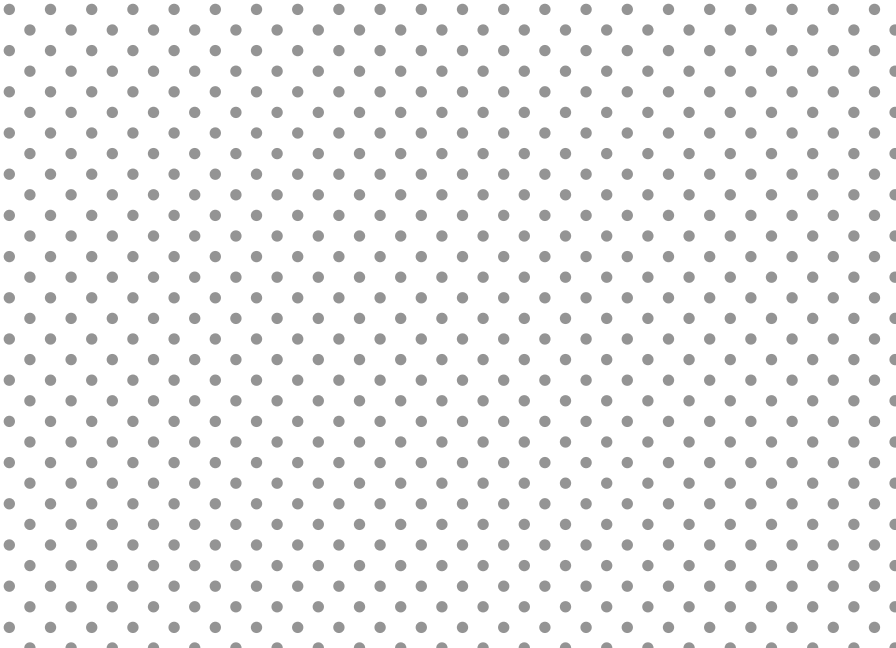
Give the GLSL for this pattern, as a WebGL 1 fragment shader.

```glsl
precision highp float;
// Staggered grey polka dots on a white ground.

uniform vec2 u_resolution;

// Lengths are fractions of the canvas width.
const float PITCH = 0.04598;                // spacing of dots within a row
const float DOT_RADIUS = 0.0063;
const vec2 FIRST_DOT = vec2(0.0104, 0.0105); // centre, from the top left
const vec3 GROUND_COLOR = vec3(1.0);
const vec3 DOT_COLOR = vec3(0.58);

// Distance to the nearest point of a unit square lattice.
float latticeDistance(vec2 p) {
    return length(fract(p + 0.5) - 0.5);
}

// Signed distance to the dots: two lattices, half a cell apart.
float dotsDistance(vec2 p) {
    vec2 cell = (p - FIRST_DOT) / PITCH;
    float nearest = min(latticeDistance(cell), latticeDistance(cell + 0.5));
    return nearest * PITCH - DOT_RADIUS;
}

void main() {
    // Canvas-width units, measured down from the top left corner
    vec2 p = vec2(gl_FragCoord.x, u_resolution.y - gl_FragCoord.y) / u_resolution.x;

    // Edge coverage over one pixel
    float coverage = clamp(0.5 - dotsDistance(p) * u_resolution.x, 0.0, 1.0);

    gl_FragColor = vec4(mix(GROUND_COLOR, DOT_COLOR, coverage), 1.0);
}
```
